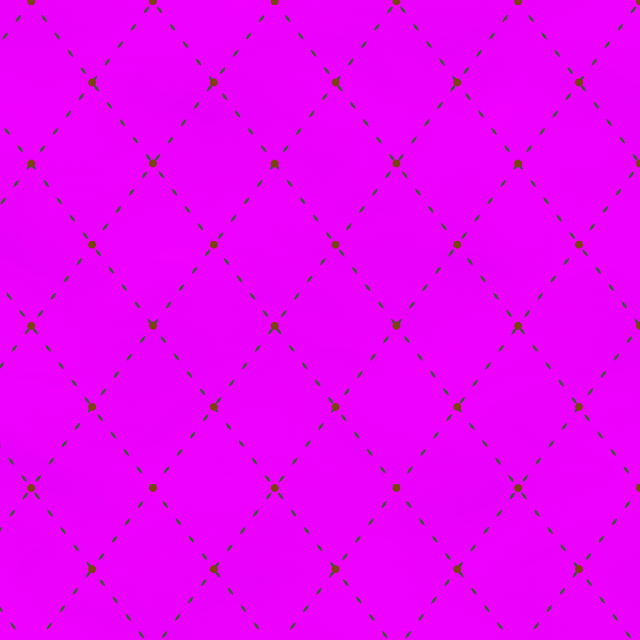
Give the GLSL for this pattern, as a Shadertoy shader.

```glsl
const vec2 CELL = vec2(0.1902, 0.2535);
const vec2 ORIGIN = vec2(0.0488, 0.9980);
const float DASH_SPACING = 0.0339;
const vec2 DASH_HALF_SIZE = vec2(0.0070, 0.0021);
const float DOT_RADIUS = 0.0061;

const vec3 MAGENTA = vec3(0.925, 0.004, 0.992);
const vec3 LEAF_GREEN = vec3(0.25, 0.33, 0.24);
const vec3 BROWN = vec3(0.47, 0.27, 0.06);

float coverage(float dist, float pixel) {
    return 1.0 - smoothstep(-0.6 * pixel, 0.6 * pixel, dist);
}

// Pointed dash: the width shrinks parabolically towards both tips
float leafDistance(vec2 p, vec2 halfSize) {
    float u = p.x / halfSize.x;
    return abs(p.y) - halfSize.y * (1.0 - u * u);
}

// Parallel dashed lines; every other line is shifted by half a dash step
float dashedLines(vec2 p, vec2 cell, float side, float spacing, vec2 halfSize) {
    float line = round(p.x / cell.x - side * p.y / cell.y);
    vec2 dir = normalize(vec2(side * cell.x, cell.y));
    vec2 local = p - vec2(line * cell.x, 0.0);
    float along = dot(local, dir);
    float across = dot(local, vec2(-dir.y, dir.x));
    float step01 = fract(along / spacing + 0.5 * line + 0.5) - 0.5;
    return leafDistance(vec2(step01 * spacing, across), halfSize);
}

// Distance to the nearest dot on cell corners or cell centres
float latticeDots(vec2 p, vec2 cell, float radius) {
    vec2 corner = p - cell * round(p / cell);
    vec2 centre = p - cell * (floor(p / cell) + 0.5);
    return min(length(corner), length(centre)) - radius;
}

// Layered, warped sines, roughly -1 to 1
float clouds(vec2 p) {
    float sum = 0.0;
    float weight = 0.5;
    for (int i = 0; i < 5; i++) {
        p += 0.6 * sin(p.yx * 1.3 + float(i) * 2.1);
        sum += weight * sin(p.x + 1.7) * sin(p.y + 0.4);
        p = mat2(1.5, 0.7, -0.7, 1.5) * p;
        weight *= 0.62;
    }
    return sum;
}

// Faint diagonal cross-weave
float weave(vec2 p, float frequency) {
    return sin((p.x + p.y) * frequency) * sin((p.x - p.y) * frequency);
}

void mainImage(out vec4 fragColor, in vec2 fragCoord) {
    float pixel = 1.0 / iResolution.y;
    vec2 uv = fragCoord * pixel;
    vec2 p = vec2(uv.x - ORIGIN.x, ORIGIN.y - uv.y);

    // Mottled cloth
    float shade = 0.020 * clouds(uv * vec2(9.0, 17.0)) + 0.006 * weave(uv, 620.0);
    vec3 color = MAGENTA + shade * vec3(1.0, 0.1, 0.8);

    // Dashed diamond trellis
    float falling = dashedLines(p, CELL, 1.0, DASH_SPACING, DASH_HALF_SIZE);
    float rising = dashedLines(p, CELL, -1.0, DASH_SPACING, DASH_HALF_SIZE);
    color = mix(color, LEAF_GREEN, coverage(min(falling, rising), pixel));

    // Dots on the crossings
    color = mix(color, BROWN, coverage(latticeDots(p, CELL, DOT_RADIUS), pixel));

    fragColor = vec4(clamp(color, 0.0, 1.0), 1.0);
}
```
